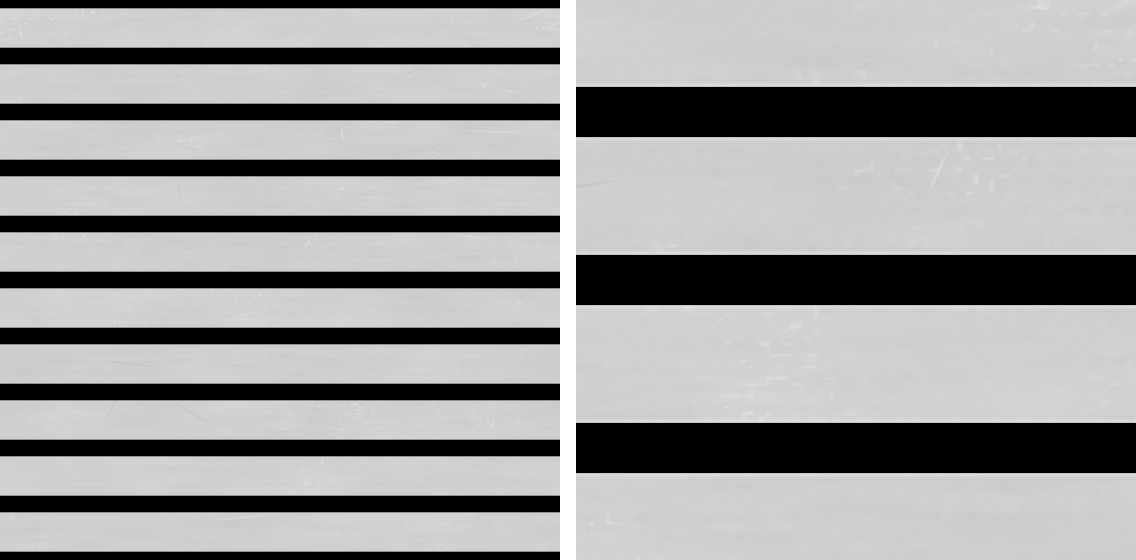
Left, the full canvas; right, a detail of the centre.
Reproduce this pattern procedurally as a Shadertoy shader.

```glsl
const float SLAT_COUNT = 10.0;
const float SLAT_HALF_HEIGHT = 0.35;   // share of one repeat
const int SCRATCH_COUNT = 18;
const vec3 SLAT_COLOR = vec3(0.802, 0.810, 0.816);
const vec3 WEAR_COLOR = vec3(0.89, 0.90, 0.91);
const vec3 GAP_COLOR = vec3(0.0);

// Integer hash, returns 0..1
float hash(vec2 cell, float seed) {
    uvec3 q = uvec3(ivec3(vec3(cell, seed))) * uvec3(1597u, 3812u, 2741u);
    uint n = (q.x ^ (q.y << 8) ^ (q.z << 16)) + q.y * 7919u;
    n = (n ^ (n >> 16)) * 73244475u;
    n = (n ^ (n >> 15)) * 73244475u;
    n ^= n >> 16;
    return float(n & 65535u) / 65535.0;
}

// Value noise that wraps after one canvas
float wrapNoise(vec2 uv, vec2 period, float seed) {
    vec2 p = uv * period;
    vec2 cell = floor(p);
    vec2 f = fract(p);
    f = f * f * (3.0 - 2.0 * f);
    vec2 a = mod(cell, period);
    vec2 b = mod(cell + 1.0, period);
    float low = mix(hash(a, seed), hash(vec2(b.x, a.y), seed), f.x);
    float high = mix(hash(vec2(a.x, b.y), seed), hash(b, seed), f.x);
    return mix(low, high, f.y);
}

// Soft clouds, brushed streaks and fine grain, centred on zero
float surfaceTone(vec2 uv) {
    float tone = 0.020 * (wrapNoise(uv, vec2(7.0, 14.0), 1.0) - 0.5);
    tone += 0.014 * (wrapNoise(uv, vec2(18.0, 44.0), 2.0) - 0.5);
    tone += 0.018 * (wrapNoise(uv, vec2(12.0, 170.0), 3.0) - 0.5);
    tone += 0.014 * (wrapNoise(uv, vec2(190.0, 260.0), 4.0) - 0.5);
    return tone;
}

// Small pale flecks gathered in worn patches
float fleckMask(vec2 uv) {
    float patches = wrapNoise(uv, vec2(9.0, 20.0), 5.0) * 0.65
                  + wrapNoise(uv, vec2(28.0, 50.0), 6.0) * 0.35;
    float flecks = wrapNoise(uv, vec2(210.0, 290.0), 7.0);
    float worn = smoothstep(0.46, 0.82, patches);
    return worn * (smoothstep(0.72, 0.98, flecks) + 0.12);
}

// Bent hairline through a centre, tapering at both ends
float scratch(vec2 uv, vec2 center, float angle, float reach, float bend, float px) {
    vec2 d = fract(uv - center + 0.5) - 0.5;
    float c = cos(angle), s = sin(angle);
    d = vec2(c * d.x + s * d.y, c * d.y - s * d.x);
    float offset = abs(d.y - bend * d.x * d.x);
    float line = 1.0 - smoothstep(0.0004, 0.0008 + px, offset);
    return line * (1.0 - smoothstep(0.3 * reach, reach, abs(d.x)));
}

// Signed sum of pale and dark hairlines
float scratches(vec2 uv, float px) {
    float total = 0.0;
    for (int i = 0; i < SCRATCH_COUNT; i++) {
        vec2 id = vec2(float(i), 0.0);
        vec2 center = vec2(hash(id, 11.0), hash(id, 12.0));
        float steep = step(0.75, hash(id, 13.0));
        float angle = (hash(id, 14.0) - 0.5) * 1.1 + steep * 1.5;
        float reach = mix(0.015, 0.07, hash(id, 15.0)) * (1.0 - 0.5 * steep);
        float bend = (hash(id, 16.0) - 0.5) * 3.0;
        float strength = mix(0.045, -0.035, step(0.6, hash(id, 17.0)));
        total += strength * scratch(uv, center, angle, reach, bend, px);
    }
    return total;
}

void mainImage(out vec4 fragColor, in vec2 fragCoord) {
    vec2 uv = fragCoord / iResolution.xy;
    float px = 1.0 / iResolution.y;

    // Distance to the slat edge, in canvas heights
    float row = uv.y * SLAT_COUNT;
    float edge = (abs(fract(row) - 0.5) - SLAT_HALF_HEIGHT) / SLAT_COUNT;
    float slat = 1.0 - smoothstep(-0.5 * px, 0.5 * px, edge);

    // Worn face, each slat slightly different in tone
    float slatTone = 0.006 * (hash(vec2(floor(row), 0.0), 21.0) - 0.5);
    vec3 face = SLAT_COLOR + surfaceTone(uv) + slatTone;
    face = mix(face, WEAR_COLOR, 0.55 * fleckMask(uv));
    face += scratches(uv, px);

    // Thin bright rim where the slat meets the gap
    float rim = smoothstep(-0.0026, -0.0012, edge);
    face = mix(face, WEAR_COLOR, 0.5 * rim);

    fragColor = vec4(mix(GAP_COLOR, face, slat), 1.0);
}
```
